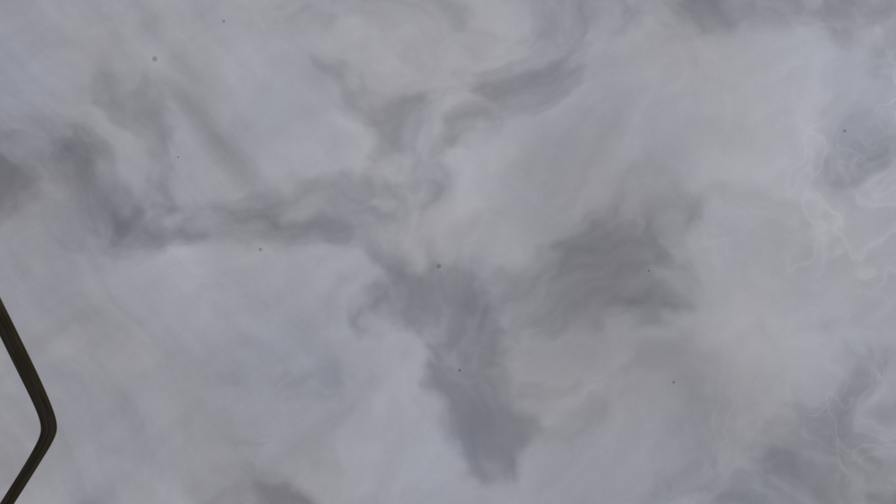
Write a WebGL 2 fragment shader that draws this texture.

```glsl
#version 300 es
precision highp float;

uniform vec2 u_resolution;
out vec4 fragColor;

float hash(vec2 p) {
    return fract(sin(dot(p, vec2(127.1, 311.7))) * 43758.5453);
}

float noise(vec2 p) {
    vec2 i = floor(p), f = fract(p);
    f = f * f * f * (f * (f * 6.0 - 15.0) + 10.0);
    return mix(mix(hash(i), hash(i + vec2(1, 0)), f.x),
               mix(hash(i + vec2(0, 1)), hash(i + vec2(1, 1)), f.x), f.y);
}

float fbm(vec2 p) {
    float sum = 0.0, amp = 0.52;
    for (int i = 0; i < 5; i++) {
        sum += amp * noise(p);
        p = mat2(1.6, 1.2, -1.2, 1.6) * p + 17.3;
        amp *= 0.5;
    }
    return sum;
}

float softSpot(vec2 offset, vec2 radius) {
    vec2 q = offset / radius;
    return exp(-dot(q, q));
}

// Small dark specks, at most one per grid cell
float specks(vec2 p) {
    vec2 cell = floor(p * 5.0);
    vec2 centre = 0.2 + 0.6 * vec2(hash(cell + 3.1), hash(cell + 8.7));
    float dist = length(fract(p * 5.0) - centre) / 5.0;
    float radius = mix(0.002, 0.006, pow(hash(cell + 5.3), 3.0));
    return step(0.72, hash(cell)) * (1.0 - smoothstep(radius * 0.3, radius * 1.5, dist));
}

void main() {
    vec2 p = gl_FragCoord.xy / u_resolution.y;
    float pixel = 1.0 / u_resolution.y;

    // Cloudy body with darker blotches
    vec2 warp = vec2(fbm(p * 3.0 + 7.0), fbm(p * 3.0 + 31.0)) - 0.5;
    float broad = fbm(p * 2.4 + warp * 0.8);
    float blotch = fbm(p * vec2(4.0, 5.0) + warp * 1.8 + 12.0);
    float bias = 0.14 * softSpot(p - vec2(0.74, 0.93), vec2(0.22, 0.17))
               + 0.12 * softSpot(p - vec2(1.2, 0.46), vec2(0.17, 0.15))
               + 0.08 * softSpot(p - vec2(0.16, 0.68), vec2(0.12, 0.2));
    float tone = 0.598 + 0.2 * (broad - 0.5);
    tone -= 0.13 * smoothstep(0.5, 0.85, blotch + bias);

    // Diagonal streaks and one long crease on the left
    vec2 slant = vec2(dot(p, vec2(0.77, 0.63)), dot(p, vec2(0.63, -0.77)));
    float streak = fbm(slant * vec2(20.0, 4.0) + warp * 2.5);
    float leftSide = 1.0 - smoothstep(0.2, 0.95, p.x);
    tone += 0.08 * (streak - 0.5) * leftSide;
    tone -= 0.09 * softSpot(slant - vec2(0.788, -0.28), vec2(0.028, 0.15)) * (1.3 - streak);

    // Wisps rising to the right, fine wrinkles near the right edge
    vec2 rise = vec2(dot(p, vec2(0.87, 0.5)), dot(p, vec2(-0.5, 0.87)));
    tone += 0.05 * (fbm(rise * vec2(9.0, 19.0) + warp * 5.0) - 0.5);
    float ridge = 1.0 - abs(2.0 * noise(slant * vec2(24.0, 17.0) + warp * 14.0) - 1.0);
    float wrinkled = 0.2 + 0.8 * smoothstep(1.3, 1.7, p.x);
    tone += 0.04 * wrinkled * (pow(ridge, 4.0) - 0.25) * smoothstep(0.35, 0.65, fbm(p * 6.0 + 40.0));

    tone += 0.008 * (noise(p * 190.0) - 0.5);
    tone -= 0.12 * specks(p);

    // Cool grey with faint warm and blue drifts
    float drift = fbm(p * 3.5 + 60.0) - 0.5;
    vec3 colour = tone + vec3(0.0, 0.003, 0.036) + drift * vec3(0.03, 0.005, -0.03);

    // Bent dark strap at the lower left
    float bend = p.y - 0.15;
    float slope = bend > 0.0 ? 0.5 : 0.65;
    float offset = p.x - 0.112 + length(vec2(bend * slope, 0.015));
    float halfWidth = mix(0.014, 0.019, smoothstep(0.05, 0.3, p.y));
    float strap = 1.0 - smoothstep(-pixel, pixel, (abs(offset) - halfWidth) * 0.88);
    float weave = noise(vec2(offset * 260.0, p.y * 25.0)) - 0.5;
    vec3 strapColour = vec3(0.14, 0.125, 0.11) + 0.05 * weave;
    strapColour += vec3(0.03, 0.03, 0.0) * smoothstep(0.004, 0.016, offset);

    fragColor = vec4(mix(colour, strapColour, strap), 1.0);
}
```
